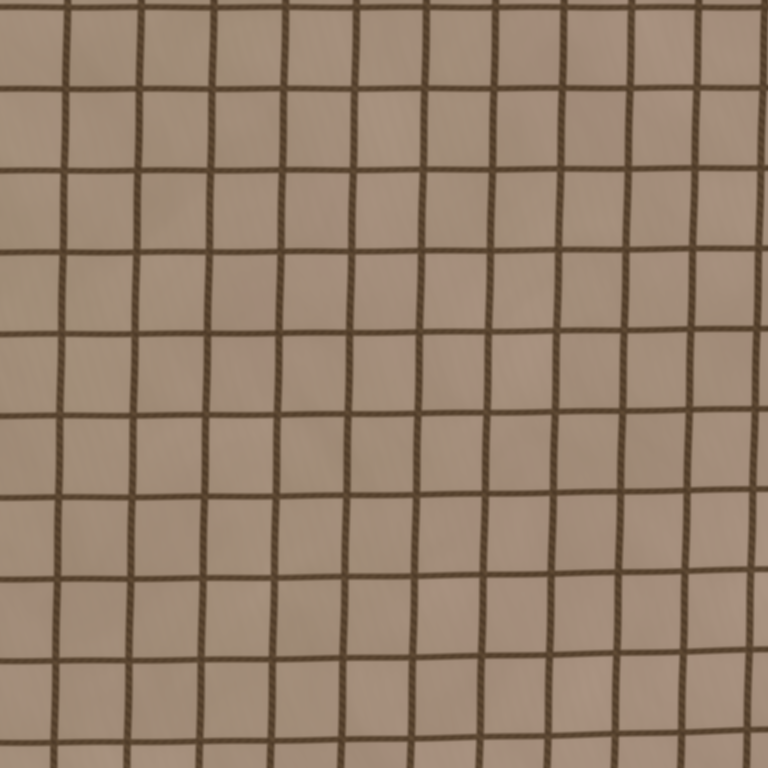
Write a WebGL 2 fragment shader that draws this pattern.

```glsl
#version 300 es
precision highp float;

#define COLUMN_DENSITY 10.383
#define COLUMN_SQUEEZE 0.738
#define ROW_HEIGHT 0.1064
#define ROW_SAG 0.0016
#define BAR_HALF_WIDTH 0.0047
#define RAIL_HALF_WIDTH 0.0038
#define EDGE_BLUR 0.0028
#define WOBBLE 0.0004
#define TWIST_AMOUNT 0.05
#define MOTTLE_AMOUNT 0.016
#define GRAIN_AMOUNT 0.008

uniform vec2 u_resolution;
out vec4 fragColor;

const vec3 CLOTH = vec3(0.650, 0.560, 0.490);
const vec3 CLOTH_OLIVE = vec3(0.615, 0.542, 0.448);
const vec3 WIRE = vec3(0.340, 0.260, 0.180);

float hash(vec2 p) {
    p = fract(p * vec2(0.1031, 0.1137));
    p += dot(p, p.yx + 33.33);
    return fract((p.x + p.y) * p.x * 57.0);
}

// Warped, rotating sine octaves, roughly -1 to 1
float layeredSines(vec2 p) {
    float sum = 0.0;
    float weight = 0.5;
    for (int i = 0; i < 4; i++) {
        p += 0.6 * sin(p.yx * 1.3 + float(i));
        sum += weight * sin(p.x) * cos(p.y);
        p = mat2(1.5, 1.1, -1.1, 1.5) * p + 1.7;
        weight *= 0.6;
    }
    return sum;
}

// Grid coordinates of the leaning columns and sagging rows
vec2 gridCoords(vec2 uv, out vec2 spacing) {
    float lean = (0.0171 + 0.0075 * uv.x) * (uv.y - 0.512);
    float across = uv.x - 0.0792 - lean;
    spacing.x = 1.0 / (COLUMN_DENSITY + 2.0 * COLUMN_SQUEEZE * across);
    spacing.y = ROW_HEIGHT - 0.0003 * uv.x - ROW_SAG * uv.x * uv.x;
    float column = across * (COLUMN_DENSITY + COLUMN_SQUEEZE * across);
    float row = (1.0 - uv.y - 0.0095) / spacing.y;
    return vec2(column, row);
}

// Soft coverage of a line with the given half width
vec2 lineCoverage(vec2 dist, vec2 halfWidth, float blur) {
    return 1.0 - smoothstep(halfWidth - blur, halfWidth + blur, dist);
}

void main() {
    vec2 uv = gl_FragCoord.xy / u_resolution;
    float pixel = 1.0 / min(u_resolution.x, u_resolution.y);

    // Slightly uneven wires
    vec2 bent = uv + WOBBLE * sin(uv.yx * vec2(43.0, 37.0) + 4.0 * uv);
    vec2 spacing;
    vec2 grid = gridCoords(bent, spacing);
    vec2 offset = (fract(grid + 0.5) - 0.5) * spacing;
    vec2 dist = abs(offset);
    vec2 cell = floor(grid);

    // Cloth: olive drift to the upper left, mottling, variation per cell
    float mottle = layeredSines(uv * 11.0);
    float drift = 0.45 - 0.42 * uv.x + 0.16 * (uv.y - 0.5);
    float olive = clamp(drift + 0.35 * layeredSines(uv * 7.0 + 5.0), 0.0, 1.0);
    vec3 color = mix(CLOTH, CLOTH_OLIVE, 0.75 * olive);
    color += MOTTLE_AMOUNT * mottle;
    color += 0.012 * (hash(cell + 7.0) - 0.5);

    // Fine slanted weave and soft creases
    float weave = sin(dot(uv, vec2(390.0, 110.0)) + 2.0 * mottle);
    float crease = layeredSines(vec2(uv.x * 60.0 + uv.y * 18.0, uv.y * 22.0));
    color += GRAIN_AMOUNT * (0.35 * weave * (0.5 + 0.5 * mottle) + 0.6 * crease);

    // Faint shade beside the wires, heavier toward the lower left of a cell
    vec2 inCell = fract(grid);
    float shade = max(exp(-dist.x / 0.006), exp(-dist.y / 0.006));
    float corner = (1.0 - inCell.x) * inCell.y;
    color -= vec3(0.020, 0.018, 0.020) * shade;
    color -= vec3(0.012, 0.008, 0.014) * corner;

    // Wires with twisted strands
    float blur = max(EDGE_BLUR, 0.75 * pixel);
    vec2 halfWidth = vec2(BAR_HALF_WIDTH, RAIL_HALF_WIDTH);
    vec2 coverage = lineCoverage(dist, halfWidth, blur);
    vec2 along = vec2(uv.y, uv.x) * 520.0 + offset * 380.0;
    vec2 twist = sin(along) * coverage;
    float wire = 1.0 - (1.0 - coverage.x) * (1.0 - coverage.y);
    float strand = TWIST_AMOUNT * 0.5 * (twist.x + 0.5 * twist.y);
    vec3 wireColor = WIRE + strand * vec3(1.0, 0.9, 0.7) + 0.012 * mottle;
    color = mix(color, wireColor, wire);

    fragColor = vec4(clamp(color, 0.0, 1.0), 1.0);
}
```
